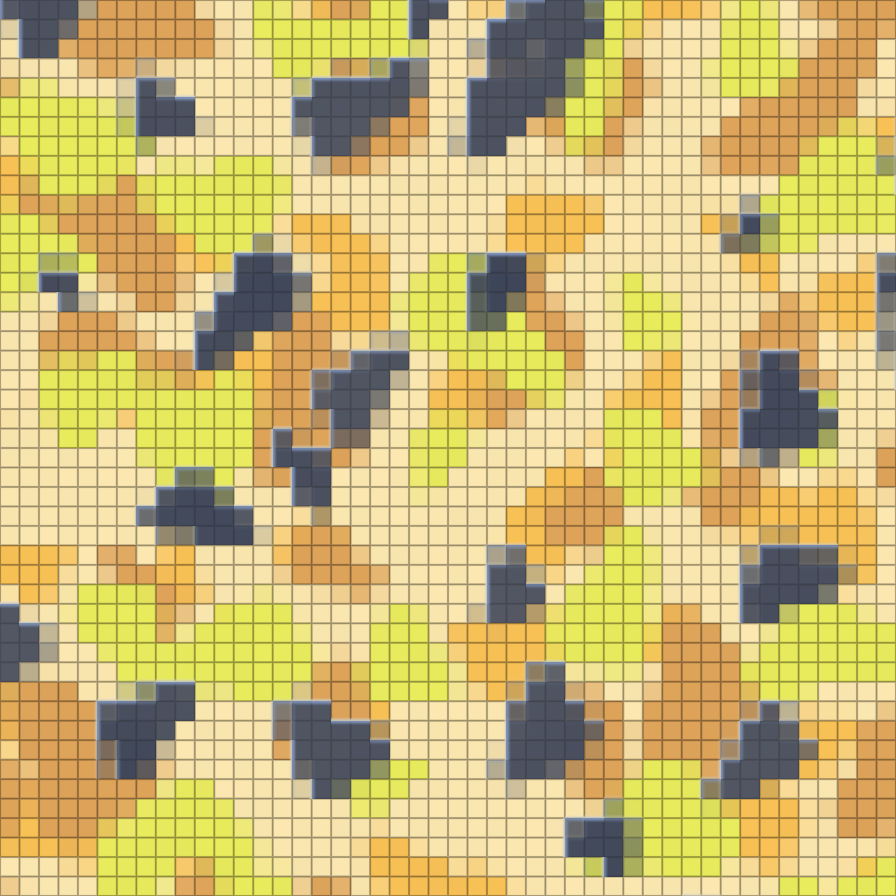
Reproduce this pattern procedurally as a three.js fragment shader.

```glsl
varying vec2 vUv;

const float TILES = 46.0;
const vec3 CREAM = vec3(0.980, 0.902, 0.685);
const vec3 AMBER = vec3(0.970, 0.755, 0.335);
const vec3 CLAY = vec3(0.868, 0.640, 0.350);
const vec3 LIME = vec3(0.908, 0.920, 0.360);
const vec3 SLATE = vec3(0.240, 0.270, 0.345);
const vec3 SLATE_PALE = vec3(0.335, 0.350, 0.395);
const vec3 RIM_BLUE = vec3(0.520, 0.610, 0.780);
const vec3 RIM_PALE = vec3(0.830, 0.840, 0.820);

float hash(vec2 p) {
  vec3 q = fract(vec3(p.xyx) * 0.1031);
  q += dot(q, q.yzx + 33.33);
  return fract((q.x + q.y) * q.z);
}

float noise(vec2 p) {
  vec2 i = floor(p);
  vec2 f = fract(p);
  f = f * f * (3.0 - 2.0 * f);
  float low = mix(hash(i), hash(i + vec2(1.0, 0.0)), f.x);
  float high = mix(hash(i + vec2(0.0, 1.0)), hash(i + 1.0), f.x);
  return mix(low, high, f.y);
}

// Approximate distance to a lobed, stretched chip
float chipDistance(vec2 p, float radius, vec2 key) {
  float turn = 6.2832 * hash(key + 5.1);
  float stretch = mix(1.0, 1.35, hash(key + 9.7));
  float c = cos(turn);
  float s = sin(turn);
  vec2 q = mat2(c, -s, s, c) * p * vec2(1.0 / stretch, stretch);
  float a = atan(q.y, q.x + 0.00001);
  float lobes = 1.0 + 0.12 * sin(2.0 * a + 6.2832 * hash(key + 2.3))
    + 0.20 * sin(3.0 * a + 6.2832 * hash(key + 7.9));
  return length(q) - radius * lobes;
}

// Share of one tile covered by a jittered scatter of chips
float chips(vec2 tile, float density, vec2 radii, float seed) {
  vec2 p = (tile + 0.5) / TILES * density + seed * 0.37;
  vec2 home = floor(p);
  float nearest = 1.0;
  for (int y = -1; y <= 1; y++) {
    for (int x = -1; x <= 1; x++) {
      vec2 id = home + vec2(float(x), float(y));
      vec2 key = id + seed * 17.0;
      vec2 jitter = vec2(hash(key + 1.3), hash(key + 4.6)) - 0.5;
      float radius = mix(radii.x, radii.y, hash(key + 8.2));
      nearest = min(nearest, chipDistance(p - id - 0.5 - 0.75 * jitter, radius, key));
    }
  }
  float soft = 0.45 * density / TILES;
  return 1.0 - smoothstep(-soft, soft, nearest);
}

float slateChips(vec2 tile) {
  return chips(tile, 4.9, vec2(0.10, 0.28), 4.0);
}

// Soft band fading away from a tile border
float band(float dist, float width) {
  return 1.0 - smoothstep(0.0, width, dist);
}

void main() {
  vec2 grid = vUv * TILES;
  vec2 tile = floor(grid);
  vec2 f = fract(grid);

  // Flat coloured tiles, layered from back to front
  float slate = slateChips(tile);
  vec3 color = CREAM;
  color = mix(color, AMBER, chips(tile, 5.2, vec2(0.16, 0.34), 1.0));
  color = mix(color, CLAY, chips(tile, 4.6, vec2(0.18, 0.38), 2.0));
  color = mix(color, LIME, chips(tile, 4.8, vec2(0.17, 0.36), 3.0));
  color = mix(color, mix(SLATE, SLATE_PALE, noise(tile * 0.16)), slate);
  color *= 0.99 + 0.015 * hash(tile + 3.0);

  // Hairline grid, fainter over slate
  vec2 border = min(f, 1.0 - f);
  float line = max(band(border.x, 0.09), band(border.y, 0.09));
  color *= 1.0 - line * (1.0 - 0.55 * slate) * vec3(0.38, 0.39, 0.40);

  // Lit rim on the left and upper sides of slate chips
  float left = max(slate - slateChips(tile - vec2(1.0, 0.0)), 0.0);
  float top = max(slate - slateChips(tile + vec2(0.0, 1.0)), 0.0);
  float right = max(slateChips(tile + vec2(1.0, 0.0)) - slate, 0.0);
  float below = max(slateChips(tile - vec2(0.0, 1.0)) - slate, 0.0);
  float inner = max(left * band(f.x, 0.26), top * band(1.0 - f.y, 0.26));
  float outer = max(right * band(1.0 - f.x, 0.20), below * band(f.y, 0.20));
  color = mix(color, RIM_BLUE, 0.9 * inner);
  color = mix(color, RIM_PALE, 0.8 * outer);

  gl_FragColor = vec4(color, 1.0);
}
```
